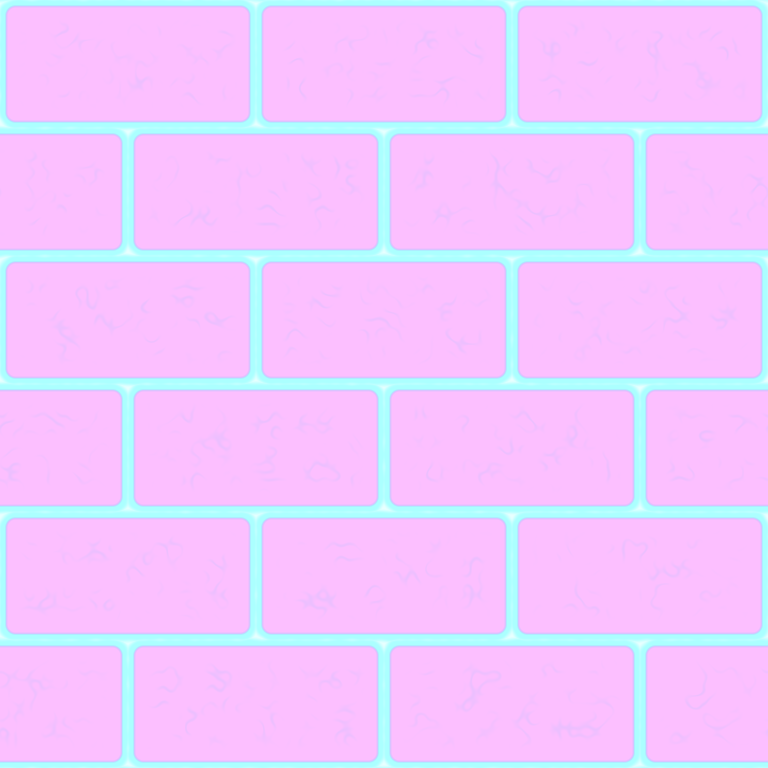
A three.js fragment shader for this pattern:

```glsl
// Running-bond wall of rounded pink bricks with glowing cyan joints and faint veins.
varying vec2 vUv;

const vec2 BRICKS = vec2(3.0, 6.0);        // repeats across and up
const float HALF_JOINT = 0.0083;           // half the joint width
const float CORNER = 0.012;                // corner radius
const float RIM = 0.0026;                  // width of the soft brick rim
const vec2 GLOW_RANGE = vec2(0.0055, 0.0135);
const float GLOW_STRENGTH = 0.8;
const float GLOW_GRAIN = 0.0022;
const float VEIN_SCALE = 48.0;             // whole numbers keep the noise tiling
const float PATCH_SCALE = 30.0;
const float GRAIN_SCALE = 60.0;
const float VEIN_WIDTH = 0.17;
const float VEIN_STRENGTH = 0.55;
const vec2 VEIN_INSET = vec2(0.013, 0.036);

const vec3 PINK = vec3(0.99, 0.75, 1.0);
const vec3 LAVENDER = vec3(0.87, 0.75, 1.0);
const vec3 SKY = vec3(0.69, 0.89, 1.0);
const vec3 CYAN = vec3(0.67, 1.0, 1.0);
const vec3 GLOW = vec3(0.97, 1.0, 1.0);

// Unit gradient at a lattice point
vec2 gradient(vec2 cell, float period, float seed) {
  vec2 p = mod(cell, period) + seed;
  vec3 q = fract(p.xyx * vec3(0.1031, 0.1030, 0.0973));
  q += dot(q, q.yzx + 33.33);
  float angle = 6.28319 * fract((q.x + q.y) * q.z);
  return vec2(cos(angle), sin(angle));
}

// Gradient noise that wraps after a whole number of cells
float noise(vec2 uv, float period, float seed) {
  vec2 p = uv * period;
  vec2 i = floor(p);
  vec2 f = p - i;
  vec2 w = f * f * f * (f * (f * 6.0 - 15.0) + 10.0);
  vec2 e = vec2(1.0, 0.0);
  float a = dot(gradient(i, period, seed), f);
  float b = dot(gradient(i + e.xy, period, seed), f - e.xy);
  float c = dot(gradient(i + e.yx, period, seed), f - e.yx);
  float d = dot(gradient(i + e.xx, period, seed), f - e.xx);
  return mix(mix(a, b, w.x), mix(c, d, w.x), w.y);
}

float roundedBox(vec2 p, vec2 halfSize, float radius) {
  vec2 q = abs(p) - halfSize + radius;
  return length(max(q, 0.0)) + min(max(q.x, q.y), 0.0) - radius;
}

// Signed distance to the nearest brick, negative inside
float brickDistance(vec2 uv) {
  vec2 size = 1.0 / BRICKS;
  float row = floor(uv.y * BRICKS.y);
  float nearest = 1.0;
  for (int k = -1; k <= 1; k++) {
    float r = row + float(k);
    float shift = 0.5 * mod(r + 1.0, 2.0);
    vec2 local = vec2(fract(uv.x * BRICKS.x + shift), uv.y * BRICKS.y - r) - 0.5;
    nearest = min(nearest, roundedBox(local * size, 0.5 * size - HALF_JOINT, CORNER));
  }
  return nearest;
}

// Broken thin contours, fading out towards the brick rim
float veins(vec2 uv, float dist) {
  float contour = abs(noise(uv, VEIN_SCALE, 7.0));
  float line = 1.0 - smoothstep(0.0, VEIN_WIDTH, contour);
  float patches = smoothstep(-0.1, 0.45, noise(uv, PATCH_SCALE, 91.0));
  return line * patches * smoothstep(VEIN_INSET.x, VEIN_INSET.y, -dist);
}

void main() {
  float d = brickDistance(vUv);

  // Brick face and rim
  vec3 color = mix(PINK, LAVENDER, VEIN_STRENGTH * veins(vUv, d));
  color = mix(color, LAVENDER, smoothstep(-RIM, 0.0, d));
  color = mix(color, SKY, smoothstep(-0.2 * RIM, 0.4 * RIM, d));

  // Joint, brightest where three bricks meet
  color = mix(color, CYAN, smoothstep(0.1 * RIM, RIM, d));
  float grain = GLOW_GRAIN * noise(vUv, GRAIN_SCALE, 37.0);
  float glow = smoothstep(GLOW_RANGE.x, GLOW_RANGE.y, d + grain);
  color = mix(color, GLOW, GLOW_STRENGTH * glow);

  gl_FragColor = vec4(color, 1.0);
}
```
